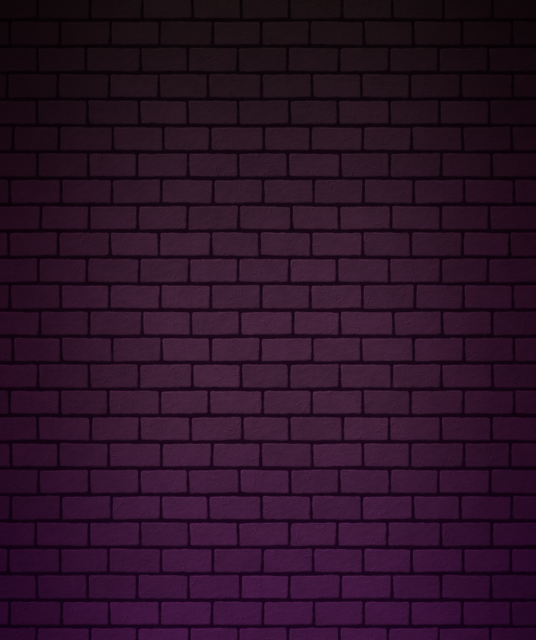
Give the GLSL for this texture, as a Shadertoy shader.

```glsl
const vec2 BRICK = vec2(0.0785, 0.0412);   // pitch in canvas heights
const vec2 HALF_GAP = vec2(0.0021, 0.0024);

float hash(vec2 cell) {
    return fract(sin(dot(cell, vec2(127.1, 311.7))) * 4375.85);
}

// Distance to the nearest scattered point
float cellular(vec2 p) {
    vec2 cell = floor(p);
    float nearest = 2.0;
    for (int y = -1; y <= 1; y++)
    for (int x = -1; x <= 1; x++) {
        vec2 c = cell + vec2(x, y);
        vec2 point = c + vec2(hash(c), hash(c + 57.3));
        nearest = min(nearest, distance(p, point));
    }
    return nearest;
}

float layeredSines(vec2 p) {
    float sum = 0.0, amplitude = 0.5;
    for (int i = 0; i < 4; i++) {
        sum += amplitude * sin(p.x + 1.7 * sin(p.y)) * cos(p.y + 1.3 * sin(p.x));
        p = mat2(1.5, 1.1, -1.1, 1.5) * p + 2.3;
        amplitude *= 0.6;
    }
    return sum;
}

float roundedBox(vec2 p, vec2 halfSize, float radius) {
    vec2 q = abs(p) - halfSize + radius;
    return length(max(q, 0.0)) + min(max(q.x, q.y), 0.0) - radius;
}

// Position of a vertical joint, in brick widths
float jointAt(float index, float row) {
    return index + 0.09 * (hash(vec2(index, row)) - 0.5);
}

// Chipped stone height
float stoneHeight(vec2 p) {
    vec2 warped = p + 0.005 * layeredSines(p * 100.0);
    return 0.6 * cellular(warped * vec2(70.0, 100.0))
         + 0.3 * cellular(warped * 270.0);
}

// Thin broken scratches along a contour
float scratches(vec2 p) {
    float contour = abs(layeredSines(p * 62.0) - 0.16);
    float broken = smoothstep(0.05, 0.35, layeredSines(p * 75.0 + 4.0));
    return broken * (1.0 - smoothstep(0.02, 0.09, contour));
}

// Face colour: violet below, fading to near black above and at the sides
vec3 wallLight(vec2 uv) {
    vec3 low = vec3(0.262, 0.092, 0.262);
    vec3 middle = vec3(0.265, 0.138, 0.232);
    vec3 high = vec3(0.092, 0.056, 0.060);
    vec3 color = mix(low, middle, smoothstep(0.0, 0.42, uv.y));
    color = mix(color, high, smoothstep(0.46, 1.10, uv.y));
    float side = abs(uv.x - 0.5) * 2.0;
    vec3 sideTint = mix(vec3(0.60, 0.30, 0.62), vec3(0.56, 0.34, 0.48), uv.y);
    return color * mix(vec3(1.0), sideTint, smoothstep(0.25, 1.1, side));
}

void mainImage(out vec4 fragColor, in vec2 fragCoord) {
    vec2 uv = fragCoord / iResolution.xy;
    vec2 p = fragCoord / iResolution.y;
    float pixel = 1.0 / iResolution.y;

    // Rows count downward; alternate rows shift sideways
    float rowCoord = (1.0 - p.y) / BRICK.y + 0.24;
    float row = floor(rowCoord);
    float shift = mod(row, 2.0) < 0.5 ? 0.77 : 0.20;
    shift += 0.05 * (hash(vec2(row, 8.0)) - 0.5);
    float x = p.x / BRICK.x - shift;

    // Pick the brick between its two uneven joints
    float column = floor(x);
    if (x < jointAt(column, row)) column -= 1.0;
    else if (x > jointAt(column + 1.0, row)) column += 1.0;
    float left = jointAt(column, row);
    float right = jointAt(column + 1.0, row);
    vec2 id = vec2(column, row);
    float variation = hash(id + 31.0);

    // Brick outline with tilted, slanted and ragged edges
    vec2 local = vec2(x - 0.5 * (left + right), 0.5 - fract(rowCoord)) * BRICK;
    local += local.yx * vec2(0.08, 0.045) * (vec2(hash(id + 3.0), hash(id + 13.0)) - 0.5);
    vec2 halfSize = 0.5 * vec2(right - left, 1.0) * BRICK - HALF_GAP;
    halfSize.y -= 0.0008 * variation;
    float edge = roundedBox(local, halfSize, 0.0032);
    edge += 0.0009 * layeredSines(p * 130.0) + 0.0004 * layeredSines(p * 330.0);
    float softness = max(pixel, 0.0013);
    float face = 1.0 - smoothstep(-softness, softness, edge);

    // Relief lit from the upper left
    vec2 stone = p + 3.0 * vec2(hash(id), hash(id + 5.0));
    vec2 toLight = vec2(-0.0011, 0.0014);
    float relief = stoneHeight(stone) - stoneHeight(stone + toLight);
    float shade = 0.98 + 0.10 * (variation - 0.5) + 0.30 * relief;
    shade += 0.06 * layeredSines(stone * 55.0) + 0.04 * (hash(floor(p * 512.0)) - 0.5);
    shade += 0.13 * scratches(stone) - 0.13 * scratches(stone + toLight * 1.2);

    // Bright worn rim on top and left, soft shadow below
    float rim = smoothstep(-0.0030, -0.0012, edge);
    float facing = dot(local / halfSize, vec2(-0.35, 0.8));
    float wear = 0.6 + 0.6 * layeredSines(p * 110.0 + 9.0);
    shade += rim * (0.30 * max(facing, 0.0) * wear - 0.15 * max(-facing, 0.0));

    vec3 light = wallLight(uv);
    vec3 mortar = light * mix(vec3(0.42, 0.16, 0.46), vec3(0.36, 0.22, 0.36), uv.y);
    vec3 color = mix(mortar, light * shade, face);
    fragColor = vec4(clamp(color, 0.0, 1.0), 1.0);
}
```
